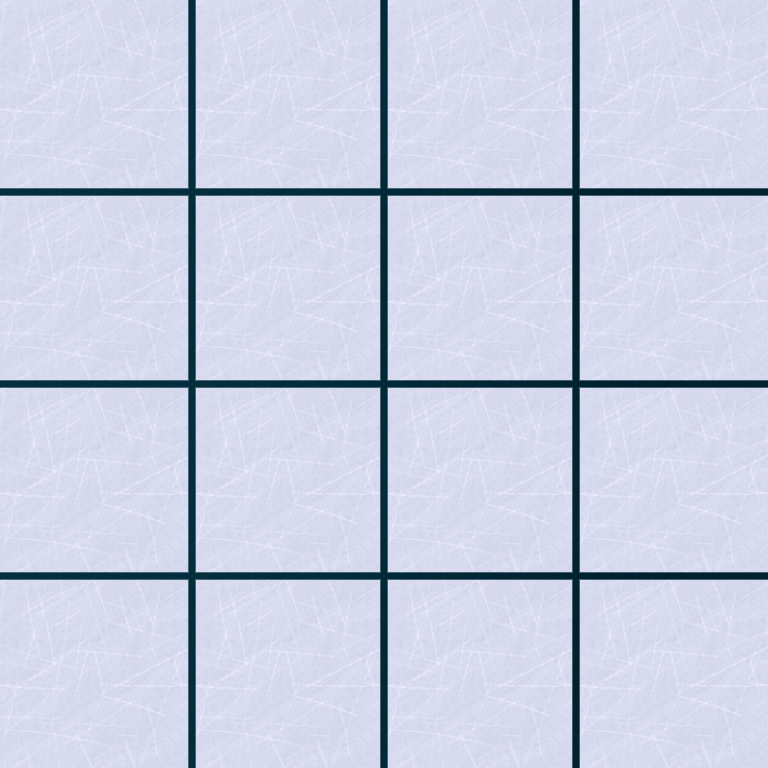
Reproduce this pattern procedurally as a three.js fragment shader.

```glsl
// Pale scratched ice-blue tiles, four by four, parted by dark teal joints.
// Each tile repeats one finish: layered sines for clouding, cellular noise
// for grain, and a wrapped loop of fine, slightly bent scratches.

#define TILES 4.0
#define JOINT_WIDTH 0.0096
#define EDGE_SOFTNESS 0.001
#define SCRATCHES 54
#define SCRATCH_WIDTH 0.0025
#define SCRATCH_GAIN 0.052
#define GRAIN_CELLS 56.0
#define GRAIN_GAIN 0.034
#define CLOUD_GAIN 0.011
#define TILE_COLOR vec3(0.842, 0.853, 0.932)
#define JOINT_LIGHT vec3(0.015, 0.180, 0.238)
#define JOINT_DARK vec3(0.000, 0.133, 0.185)

const float TAU = 6.28318;

varying vec2 vUv;

float hash(vec2 p) {
  return fract(sin(dot(p, vec2(127.1, 311.7))) * 43758.5);
}

vec2 hash2(vec2 p) {
  return vec2(hash(p), hash(p + 19.3));
}

// Distance to the nearest cell point, wrapping at the tile edge.
float cellNoise(vec2 p, float cells) {
  vec2 q = p * cells;
  vec2 base = floor(q);
  float nearest = 2.0;
  for (int y = -1; y <= 1; y++) {
    for (int x = -1; x <= 1; x++) {
      vec2 cell = base + vec2(float(x), float(y));
      vec2 point = cell + hash2(mod(cell, cells));
      nearest = min(nearest, length(q - point));
    }
  }
  return nearest;
}

// Whole-number frequencies keep the clouding seamless.
float clouds(vec2 p) {
  vec2 w = TAU * p;
  float warp = sin(2.0 * w.x + w.y) + sin(3.0 * w.y - w.x);
  float broad = sin(2.0 * w.x - 3.0 * w.y + warp);
  float streak = sin(5.0 * w.x - 8.0 * w.y + 1.7 * warp);
  float fine = sin(13.0 * w.x - 7.0 * w.y + 2.0 * sin(6.0 * w.y + 3.0 * w.x));
  return 0.5 * broad + 0.35 * streak + 0.3 * fine;
}

// Steep strokes leaning both ways, crossed by shallow ones.
float strokeAngle(float family, float jitter) {
  float angle = 1.28;
  if (family > 0.5) angle = 1.86;
  if (family > 1.5) angle = 0.56;
  if (family > 2.5) angle = -0.14;
  return angle + (jitter - 0.5) * 0.36;
}

float scratches(vec2 p) {
  float total = 0.0;
  for (int i = 0; i < SCRATCHES; i++) {
    float id = float(i) + 1.0;
    vec2 shape = hash2(vec2(id, 3.7));
    vec2 look = hash2(vec2(id, 8.2));
    vec2 d = p - hash2(vec2(id, 1.4));
    d -= floor(d + 0.5);

    float angle = strokeAngle(mod(id, 4.0), shape.x);
    vec2 along = vec2(cos(angle), sin(angle));
    float u = dot(d, along);
    float v = dot(d, vec2(-along.y, along.x)) + (look.x - 0.5) * 0.5 * u * u;

    float reach = mix(0.1, 0.34, shape.y);
    float line = 1.0 - smoothstep(SCRATCH_WIDTH, SCRATCH_WIDTH * 3.2, abs(v));
    float ends = 1.0 - smoothstep(reach * 0.6, reach, abs(u));
    float breaks = 0.7 + 0.3 * sin(u * 150.0 + id) * sin(u * 47.0 + id * 2.0);
    total += line * ends * breaks * mix(0.3, 1.0, look.y);
  }
  return min(total, 1.5);
}

vec3 tileFinish(vec2 p) {
  float grain = 0.48 - cellNoise(p, GRAIN_CELLS);
  float tone = CLOUD_GAIN * clouds(p) + GRAIN_GAIN * grain;
  tone += SCRATCH_GAIN * scratches(p);
  return TILE_COLOR + tone * vec3(1.0, 1.0, 0.8);
}

// Joints lie only between tiles, never along the canvas border.
vec2 jointDistance(vec2 uv) {
  vec2 nearest = clamp(floor(uv * TILES + 0.5), 1.0, TILES - 1.0);
  return abs(uv - nearest / TILES);
}

void main() {
  vec3 color = tileFinish(fract(vUv * TILES));

  vec2 gap = jointDistance(vUv);
  float halfWidth = 0.5 * JOINT_WIDTH;
  float joint = 1.0 - smoothstep(halfWidth - EDGE_SOFTNESS,
                                 halfWidth + EDGE_SOFTNESS, min(gap.x, gap.y));
  float shade = smoothstep(0.2, 0.9, vUv.x + 0.1 * sin(TAU * 2.0 * vUv.y));
  vec3 jointColor = mix(JOINT_LIGHT, JOINT_DARK, shade);

  gl_FragColor = vec4(mix(color, jointColor, joint), 1.0);
}
```
